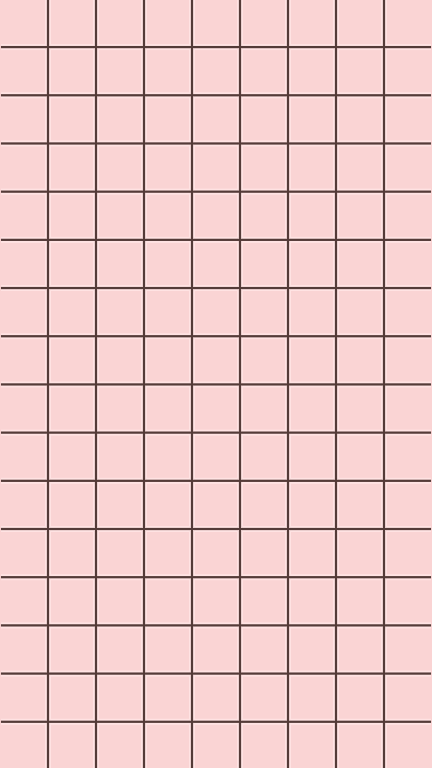
A Shadertoy shader for this pattern:

```glsl
// Pale pink squared paper: nine columns and about sixteen rows of thin dark rules.
// Each rule is a band around the nearest grid line, set in a slightly lighter
// halo; both are smoothed by exact box coverage of the pixel.

// Share of a pixel covered by a band of the given half width.
float bandCoverage(float dist, float halfWidth, float pixel) {
    float nearEdge = max(dist - 0.5 * pixel, -halfWidth);
    float farEdge = min(dist + 0.5 * pixel, halfWidth);
    return clamp((farEdge - nearEdge) / pixel, 0.0, 1.0);
}

// Distance to the nearest of the evenly spaced lines numbered first to last.
float lineDistance(float x, float start, float spacing, float first, float last) {
    float index = clamp(round((x - start) / spacing), first, last);
    return abs(x - start - index * spacing);
}

void mainImage(out vec4 fragColor, in vec2 fragCoord) {
    // One unit is a column width; y runs down from the top edge.
    float pixel = 9.0 / iResolution.x;
    vec2 p = vec2(fragCoord.x, iResolution.y - fragCoord.y) * pixel;

    float toVertical = lineDistance(p.x, 0.0, 1.0, 1.0, 8.0);
    float toHorizontal = lineDistance(p.y, 0.981, 1.004, 0.0, 14.0);

    // Horizontal rules stop just short of the left and right edges.
    float rowExtent = bandCoverage(abs(p.x - 4.5), 4.48, pixel);

    float halo = max(bandCoverage(toVertical, 0.0625, pixel),
                     bandCoverage(toHorizontal, 0.0625, pixel) * rowExtent);
    float ink = max(bandCoverage(toVertical, 0.0234, pixel),
                    bandCoverage(toHorizontal, 0.0234, pixel) * rowExtent);

    vec3 color = mix(vec3(0.98, 0.83, 0.83), vec3(1.0, 0.89, 0.89), halo);
    color = mix(color, vec3(0.33, 0.23, 0.22), ink);
    fragColor = vec4(color, 1.0);
}
```
